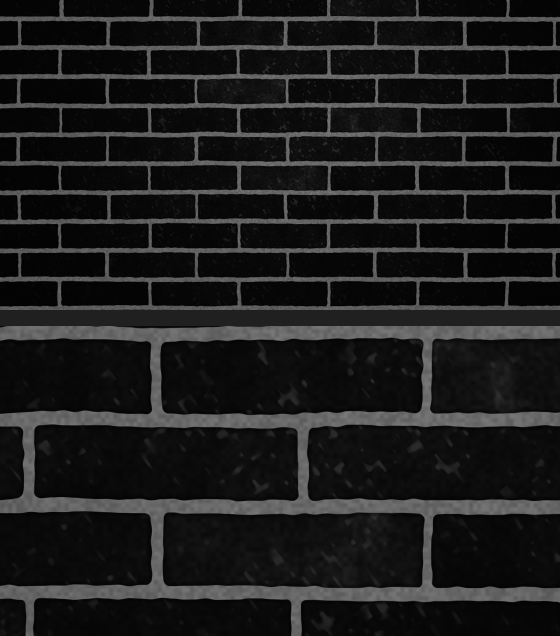
Top: the whole. Bottom: its middle third, enlarged.
Give the GLSL for this texture, as a Shadertoy shader.

```glsl
const vec2 BRICK_PITCH = vec2(0.288, 0.0933);
const vec2 JOINT_HALF = vec2(0.0054, 0.0074);
const float BED_START = 0.006;
const float EVEN_START = 0.196;
const float ODD_START = 0.061;
const float CORNER_RADIUS = 0.006;
const vec3 BRICK_DARK = vec3(0.012);
const vec3 BRICK_LIT = vec3(0.095);
const vec3 SPECK = vec3(0.24);
const vec3 MORTAR_DARK = vec3(0.33);
const vec3 MORTAR_LIT = vec3(0.43);

float hash(vec2 p) {
    vec3 q = fract(vec3(p.xyx) * 0.1031);
    q += dot(q, q.yzx + 33.33);
    return fract((q.x + q.y) * q.z);
}

float noise(vec2 p) {
    vec2 cell = floor(p);
    vec2 f = fract(p);
    f = f * f * (3.0 - 2.0 * f);
    float low = mix(hash(cell), hash(cell + vec2(1.0, 0.0)), f.x);
    float high = mix(hash(cell + vec2(0.0, 1.0)), hash(cell + 1.0), f.x);
    return mix(low, high, f.y);
}

float fbm(vec2 p) {
    float sum = 0.0;
    float weight = 0.5;
    for (int i = 0; i < 4; i++) {
        sum += weight * noise(p);
        p = p * 2.03 + 17.0;
        weight *= 0.5;
    }
    return sum / 0.9375;
}

// Returns depth inside the brick (negative in mortar) and the brick's cell
float brickDepth(vec2 p, out vec2 id) {
    float y = (p.y - BED_START) / BRICK_PITCH.y;
    float row = floor(y);
    float start = mod(row, 2.0) < 0.5 ? EVEN_START : ODD_START;
    float x = (p.x - start) / BRICK_PITCH.x;
    float joint = floor(x + 0.5);
    vec2 jointKey = vec2(joint + 20.0, row + 30.0);
    float jointOffset = x - joint - 0.03 * (hash(jointKey) - 0.5);
    float widthScale = mix(0.75, 1.25, hash(jointKey + 51.0));
    id = vec2(joint + step(0.0, jointOffset), row);

    vec2 edge = vec2(abs(jointOffset), abs(y - floor(y + 0.5))) * BRICK_PITCH;
    edge -= JOINT_HALF * vec2(widthScale, 1.0);
    return CORNER_RADIUS - length(max(CORNER_RADIUS - edge, 0.0));
}

// Soft light pool, bright in the upper middle
float lightPool(vec2 p, float aspect) {
    vec2 offset = (p - vec2(0.53 * aspect, 0.62)) / vec2(0.75, 0.72);
    return exp(-1.6 * dot(offset, offset));
}

vec3 brickColor(vec2 p, vec2 id, float light) {
    float tone = hash(id + 73.0);
    float stain = fbm(p * vec2(22.0, 15.0) + id * 7.0);
    float grain = noise(p * 190.0);
    float lit = light * mix(0.35, 1.0, tone) * (0.35 + 0.9 * stain);
    lit += 0.45 * smoothstep(0.8, 1.0, tone) * smoothstep(0.4, 0.75, stain) * light;
    vec3 color = mix(BRICK_DARK, BRICK_LIT, lit * (0.6 + 0.7 * grain));

    // Slanted flecks on the rough face
    vec2 slanted = mat2(0.8, -0.6, 0.6, 0.8) * p;
    float fleck = noise(slanted * vec2(150.0, 95.0) + id * 3.0);
    fleck = smoothstep(0.72, 0.95, fleck) * smoothstep(0.3, 0.65, stain);
    return mix(color, SPECK, fleck * (0.06 + 0.55 * light));
}

vec3 mortarColor(vec2 p, float light) {
    float grain = noise(p * 230.0);
    float patches = fbm(p * 28.0);
    vec3 color = mix(MORTAR_DARK, MORTAR_LIT, 0.2 + 0.65 * light + 0.5 * (patches - 0.5));
    return color * (0.88 + 0.24 * grain);
}

void mainImage(out vec4 fragColor, in vec2 fragCoord) {
    vec2 p = fragCoord / iResolution.y;
    float aspect = iResolution.x / iResolution.y;
    float pixel = 1.0 / iResolution.y;

    // Uneven courses and chipped edges
    vec2 wobble = vec2(noise(p * 14.0), noise(p * 9.0 + 40.0)) - 0.5;
    vec2 chips = vec2(noise(p * 85.0), noise(p * 85.0 + 60.0)) - 0.5;
    vec2 id;
    float depth = brickDepth(p + 0.004 * wobble + 0.0025 * chips, id);

    float light = lightPool(p, aspect);
    vec3 brick = brickColor(p, id, light);
    brick *= mix(0.5, 1.0, smoothstep(0.0, CORNER_RADIUS, depth));
    vec3 mortar = mortarColor(p, light);
    float brickMask = smoothstep(-0.75 * pixel, 0.75 * pixel, depth);
    fragColor = vec4(mix(mortar, brick, brickMask), 1.0);
}
```
